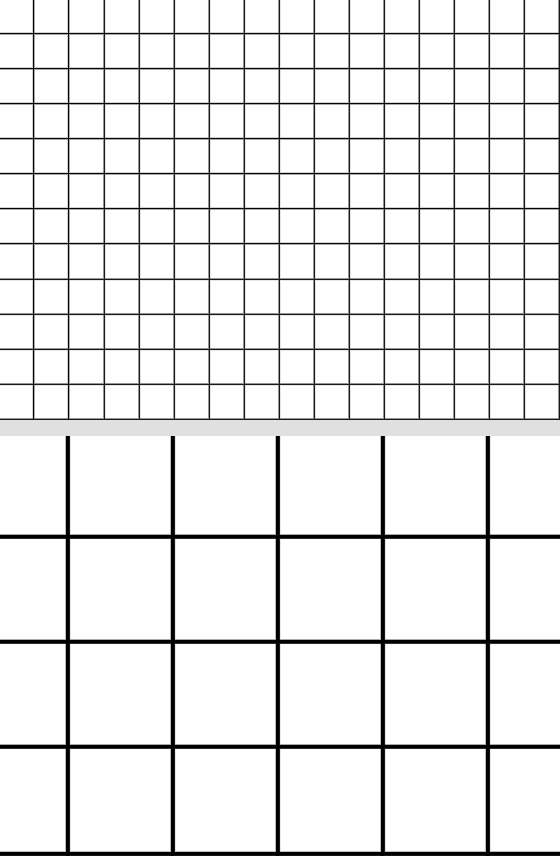
Top, the full canvas; bottom, a detail of the centre.
Write a WebGL 2 fragment shader that draws this pattern.

```glsl
#version 300 es
precision highp float;
// Square grid of thin black lines on white, 16 columns by 12 rows.
// Cells are counted from the lower right corner with fract; past one seam
// per axis the lines slip by half a line width, so one cell is a bit wider.

uniform vec2 u_resolution;
out vec4 fragColor;

const float ROWS = 12.0;                  // cells per canvas height
const float LINE_WIDTH = 0.04;            // in cells
const float SLIP = 0.02;                  // shift of the lines past a seam, in cells
const vec2 SEAM = vec2(13.5, 4.5);        // cells from the right and bottom edges
const float EDGE_SOFTNESS = 1.25;         // in pixels
const vec3 PAPER = vec3(1.0);
const vec3 INK = vec3(0.0);

// Distance to the nearest grid line on each axis, in cells
vec2 lineDistance(vec2 cells) {
    vec2 slipped = cells - SLIP * step(SEAM, cells);
    vec2 fromLine = slipped - 0.5 * LINE_WIDTH;
    return abs(fract(fromLine + 0.5) - 0.5);
}

void main() {
    // Cell coordinates, measured leftward and upward from the lower right
    float pixel = ROWS / u_resolution.y;
    vec2 fromCorner = vec2(u_resolution.x - gl_FragCoord.x, gl_FragCoord.y);
    vec2 cells = fromCorner * pixel;

    // Antialiased coverage of both line families
    vec2 inside = 0.5 * LINE_WIDTH - lineDistance(cells);
    vec2 coverage = clamp(inside / (EDGE_SOFTNESS * pixel) + 0.5, 0.0, 1.0);
    float ink = max(coverage.x, coverage.y);

    fragColor = vec4(mix(PAPER, INK, ink), 1.0);
}
```
